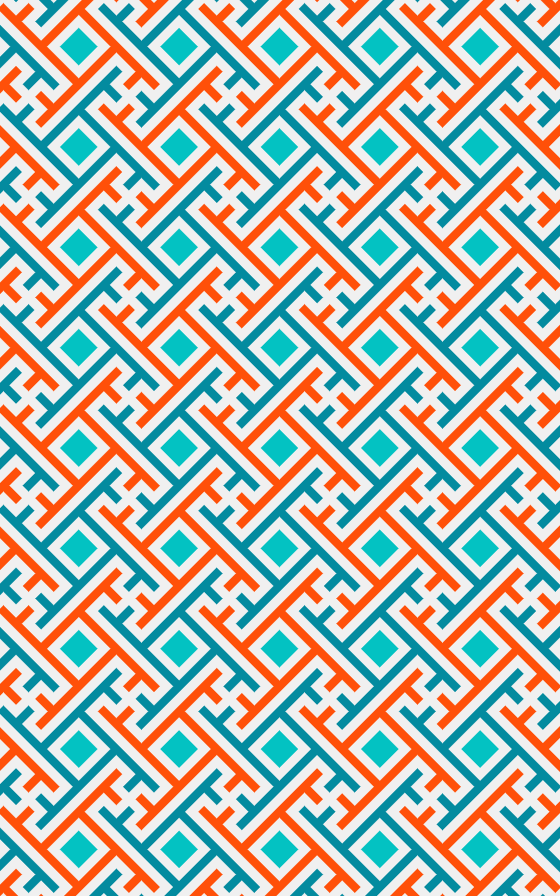
Write a Shadertoy shader that draws this pattern.

```glsl
// Checkered two-colour diagonal fret of interlocking pinwheels around small diamonds.

#define PERIOD 0.112          // spacing of diamonds, in canvas heights
#define CENTRE vec2(0.499, 0.5)
#define LINE_HALF 0.47        // half line width, in fret units
#define DIAMOND_HALF 1.5      // half side of the solid diamond
#define FRAME 3.0             // frame line distance from the centre
#define ARM_END 9.0           // where the long arm stops
#define SPUR_AT 7.0           // where the spur leaves the arm
#define SPUR_END 1.0          // how close the spur comes to the axis
#define PAPER vec3(0.94, 0.94, 0.94)
#define TEAL vec3(0.01, 0.545, 0.625)
#define ORANGE vec3(1.0, 0.315, 0.035)
#define TURQUOISE vec3(0.01, 0.76, 0.76)

// Fret units per period: neighbours lie (8, 8) apart on the diagonal axes.
const float UNITS = 8.0 * sqrt(2.0);

float boxDistance(vec2 p, vec2 halfSize) {
    vec2 d = abs(p) - halfSize;
    return max(d.x, d.y);
}

// Axis-aligned bar with square caps from a to b.
float barDistance(vec2 p, vec2 a, vec2 b) {
    return boxDistance(p - 0.5 * (a + b), 0.5 * abs(b - a) + LINE_HALF);
}

// Four frame sides, each running past its corner and carrying one spur.
float pinwheelDistance(vec2 p) {
    float d = 1e3;
    for (int side = 0; side < 4; side++) {
        d = min(d, barDistance(p, vec2(-FRAME, FRAME), vec2(ARM_END, FRAME)));
        d = min(d, barDistance(p, vec2(SPUR_AT, SPUR_END), vec2(SPUR_AT, FRAME)));
        p = vec2(p.y, -p.x);
    }
    return d;
}

// Axes pointing down-right and up-right.
vec2 toDiagonal(vec2 p) {
    return vec2(p.x - p.y, p.x + p.y) * sqrt(0.5);
}

float coverage(float d, float pixel) {
    return clamp(0.5 - d / pixel, 0.0, 1.0);
}

void mainImage(out vec4 fragColor, in vec2 fragCoord) {
    vec2 grid = (fragCoord - CENTRE * iResolution.xy) / (PERIOD * iResolution.y);
    float pixel = UNITS / (PERIOD * iResolution.y);
    vec2 home = floor(grid + 0.5);
    vec3 color = PAPER;

    // Arms reach into adjacent cells, so visit all neighbours.
    for (int j = -1; j <= 1; j++) {
        for (int i = -1; i <= 1; i++) {
            vec2 cell = home + vec2(i, j);
            vec2 local = toDiagonal(grid - cell) * UNITS;
            float parity = mod(cell.x + cell.y, 2.0);
            vec3 lineColor = mix(ORANGE, TEAL, parity);
            color = mix(color, lineColor, coverage(pinwheelDistance(local), pixel));
            float diamond = boxDistance(local, vec2(DIAMOND_HALF));
            color = mix(color, TURQUOISE, coverage(diamond, pixel));
        }
    }
    fragColor = vec4(color, 1.0);
}
```
